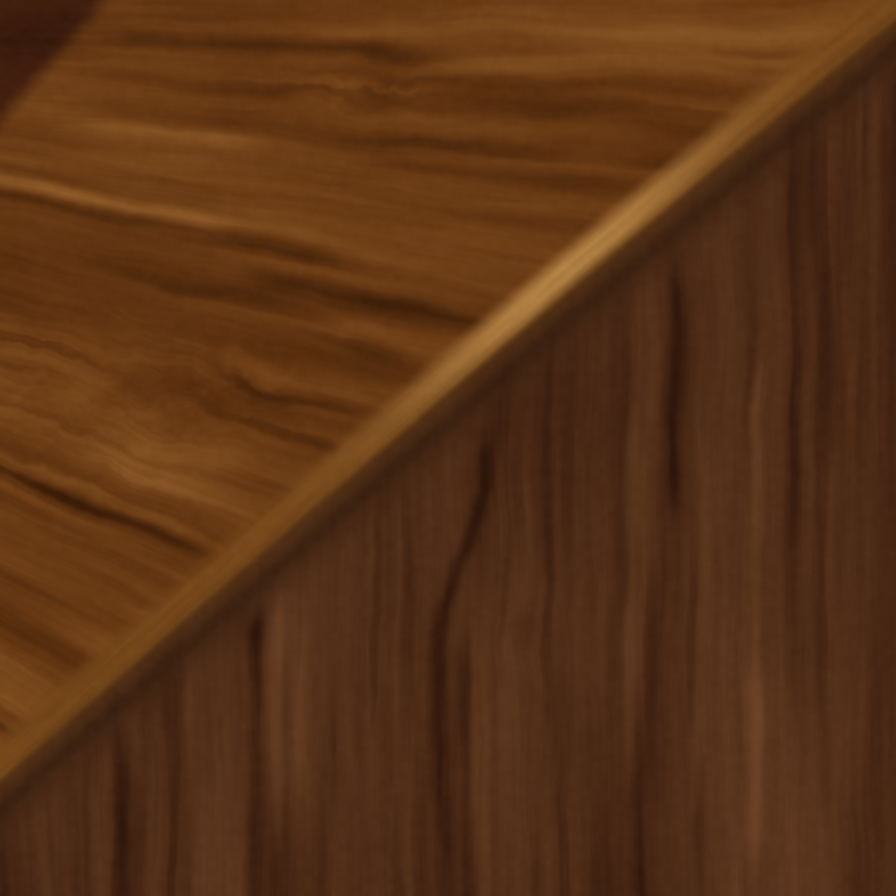
A Shadertoy shader for this texture:

```glsl
// Wooden ledge: a warm grained top, a softly glowing diagonal rail and a dark upright panel.
const vec3 TOP_DARK = vec3(0.235, 0.115, 0.030);
const vec3 TOP_MID = vec3(0.400, 0.220, 0.075);
const vec3 TOP_LIGHT = vec3(0.56, 0.36, 0.16);
const vec3 CORNER = vec3(0.235, 0.110, 0.052);
const vec3 WALL_DARK = vec3(0.170, 0.078, 0.035);
const vec3 WALL_MID = vec3(0.294, 0.163, 0.085);
const vec3 WALL_LIGHT = vec3(0.42, 0.260, 0.150);
const vec3 RAIL_DIM = vec3(0.455, 0.275, 0.100);
const vec3 RAIL_GLOW = vec3(0.70, 0.51, 0.27);
const vec3 BEVEL = vec3(0.255, 0.142, 0.072);
const float FAN = 0.82;          // how strongly the top grain fans out
const float RAIL_WIDTH = 0.050;  // measured vertically
const float TOP_GRAIN = 1.25;
const float WALL_GRAIN = 1.20;
const int STREAKS = 10;

// Each streak: position across the grain, start, end, strength (negative is dark).
const vec4 TOP_STREAKS[STREAKS] = vec4[](
    vec4(0.960, 0.09, 0.52, -0.60), vec4(0.938, 0.40, 0.88, -0.35),
    vec4(0.868, 0.38, 0.76, -0.60), vec4(0.783, -0.10, 0.42, -0.60),
    vec4(0.750, 0.25, 0.60, -0.60), vec4(0.713, 0.30, 0.50, -0.50),
    vec4(0.652, 0.22, 0.44, -0.75), vec4(0.477, -0.10, 0.27, -0.80),
    vec4(0.797, -0.10, 0.30, 0.50), vec4(0.870, 0.05, 0.32, 0.45));
const vec4 WALL_STREAKS[STREAKS] = vec4[](
    vec4(0.752, 0.40, 0.74, -0.80), vec4(0.286, -0.10, 0.34, -0.55),
    vec4(0.140, -0.10, 0.20, -0.60), vec4(0.715, -0.10, 0.25, -0.50),
    vec4(0.522, -0.10, 0.32, -0.60), vec4(0.785, -0.10, 0.20, -0.45),
    vec4(0.312, 0.02, 0.38, 0.50), vec4(0.705, 0.10, 0.58, 0.45),
    vec4(0.845, 0.00, 0.62, 0.45), vec4(0.562, 0.32, 0.54, 0.45));

float hash(vec2 p) {
    vec3 q = fract(vec3(p.xyx) * 0.1031);
    q += dot(q, q.yzx + 33.33);
    return fract((q.x + q.y) * q.z);
}

float noise(vec2 p) {
    vec2 i = floor(p), f = fract(p);
    f = f * f * (3.0 - 2.0 * f);
    return mix(mix(hash(i), hash(i + vec2(1, 0)), f.x),
               mix(hash(i + vec2(0, 1)), hash(i + vec2(1, 1)), f.x), f.y);
}

// Layered noise centred on zero.
float fbm(vec2 p) {
    float sum = 0.0, amp = 0.5;
    for (int i = 0; i < 4; i++) {
        sum += amp * (noise(p) - 0.5);
        p = p * 2.03 + 17.3;
        amp *= 0.5;
    }
    return sum;
}

float blob(vec2 p, vec2 centre, vec2 radius) {
    vec2 q = (p - centre) / radius;
    return exp(-dot(q, q));
}

// Sum of broken streaks; grain.x runs across and grain.y along the fibres.
float streaks(vec4 list[STREAKS], vec2 grain, float width) {
    float sum = 0.0;
    for (int i = 0; i < STREAKS; i++) {
        vec4 s = list[i];
        float wear = noise(vec2(grain.y * 14.0, float(i) * 7.0));
        float d = (grain.x - s.x) / (width * (0.6 + 0.7 * wear));
        float ends = smoothstep(s.y, s.y + 0.08, grain.y) * (1.0 - smoothstep(s.z - 0.08, s.z, grain.y));
        sum += s.w * ends * (0.65 + 0.6 * wear) * exp(-d * d);
    }
    return sum;
}

// Fibre contrast: broad bands, fine lines and sparse dark pores.
float fibres(float across, float along) {
    float pores = smoothstep(0.62, 0.95, noise(vec2(across * 62.0, along * 3.5)));
    return 0.75 * fbm(vec2(across * 36.0, along * 2.0)) + 0.55 * fbm(vec2(across * 85.0, along * 5.0)) - 0.30 * pores;
}

vec3 tint(vec3 dark, vec3 mid, vec3 light, float t) {
    return t < 0.0 ? mix(mid, dark, min(-t, 1.0)) : mix(mid, light, min(t, 1.0));
}

vec3 topBoard(vec2 p) {
    // Fanned grain, disturbed around the knots
    float knots = blob(p, vec2(0.42, 0.90), vec2(0.10, 0.035)) + blob(p, vec2(0.10, 0.56), vec2(0.13, 0.10))
                + 0.7 * blob(p, vec2(0.25, 0.56), vec2(0.08, 0.06));
    float across = (p.y + FAN * p.x) / (1.0 + FAN * p.x);
    across += 0.016 * fbm(p * vec2(7.0, 10.0)) + 0.06 * knots * fbm(p * 18.0);
    float t = TOP_GRAIN * fibres(across, p.x) + 0.05;
    t += 0.5 * fbm(p * vec2(3.0, 6.0)) + 0.9 * knots * fbm(p * vec2(20.0, 30.0));
    // Dark cracks with a pale lip above each
    t += streaks(TOP_STREAKS, vec2(across, p.x), 0.0075);
    t -= 0.40 * streaks(TOP_STREAKS, vec2(across - 0.015, p.x), 0.007);
    t -= 0.45 * blob(p, vec2(0.42, 0.90), vec2(0.025, 0.018)) + 0.35 * blob(p, vec2(0.09, 0.51), vec2(0.05, 0.03));
    t += 0.25 * blob(p, vec2(0.75, 0.96), vec2(0.30, 0.15)) + 0.25 * blob(p, vec2(0.17, 0.48), vec2(0.10, 0.05));
    vec3 col = tint(TOP_DARK, TOP_MID, TOP_LIGHT, t);
    // Shadowed board in the far corner
    float corner = p.y - 0.865 - 1.15 * p.x + 0.01 * fbm(p * 30.0);
    return mix(col, CORNER * (1.0 + 0.4 * t), smoothstep(-0.02, 0.02, corner));
}

vec3 wallPanel(vec2 p) {
    float knot = blob(p, vec2(0.59, 0.30), vec2(0.05, 0.06));
    float across = p.x + 0.014 * fbm(vec2(p.x * 5.0, p.y * 8.0)) + 0.04 * knot * fbm(p * 12.0);
    float t = WALL_GRAIN * fibres(across, p.y) + 0.03;
    t += 0.35 * fbm(p * vec2(5.0, 3.0)) + streaks(WALL_STREAKS, vec2(across, p.y), 0.008);
    // Crooked crack, then a dark knot and a pale one
    float crackX = 0.542 - 0.055 * smoothstep(0.47, 0.27, p.y) + 0.010 * smoothstep(0.22, 0.05, p.y);
    float crack = (p.x - crackX + 0.016 * fbm(p * vec2(3.0, 18.0))) / 0.009;
    t -= 0.80 * exp(-crack * crack) * smoothstep(0.53, 0.48, p.y) * smoothstep(-0.1, 0.2, p.y);
    t -= 0.70 * blob(p, vec2(0.283, 0.30), vec2(0.014, 0.022));
    t += 0.22 * knot - 0.30 * blob(p, vec2(0.59, 0.30), vec2(0.025, 0.025));
    // Broad light and shade
    t += 0.30 * blob(p, vec2(0.93, 0.10), vec2(0.18, 0.25)) + 0.22 * blob(p, vec2(0.40, 0.25), vec2(0.22, 0.25));
    t -= 0.22 * blob(p, vec2(0.62, 0.56), vec2(0.10, 0.10)) + 0.30 * smoothstep(0.93, 1.02, p.x);
    return tint(WALL_DARK, WALL_MID, WALL_LIGHT, t);
}

void mainImage(out vec4 fragColor, in vec2 fragCoord) {
    vec2 p = fragCoord / iResolution.xy;
    // Signed height above the lower edge of the rail
    float h = p.y - (0.125 + 0.85 * p.x + 0.03 * p.x * (1.0 - p.x));

    // Panel and shaded bevel below the rail
    vec3 wall = mix(wallPanel(p), BEVEL, 0.7 * smoothstep(-0.085, -0.035, h));
    wall *= 1.0 - 0.12 * exp(-pow((h + 0.030) / 0.012, 2.0));
    wall = mix(wall, RAIL_DIM * 0.75, 0.5 * smoothstep(-0.024, 0.0, h));

    // Rail, brightest just past the middle
    float glow = exp(-pow((p.x - 0.63) / 0.17, 2.0));
    vec3 rail = mix(RAIL_DIM, RAIL_GLOW, glow * smoothstep(-0.005, 0.025, h));
    rail *= 0.92 + 0.08 * smoothstep(0.0, 0.03, h) + 0.16 * fbm(vec2(p.x * 14.0, h * 110.0));

    vec3 col = mix(wall, rail, smoothstep(-0.005, 0.010, h));
    col = mix(col, topBoard(p), smoothstep(RAIL_WIDTH - 0.018, RAIL_WIDTH + 0.014, h));
    col += 0.025 * fbm(p * 110.0);
    fragColor = vec4(col, 1.0);
}
```
